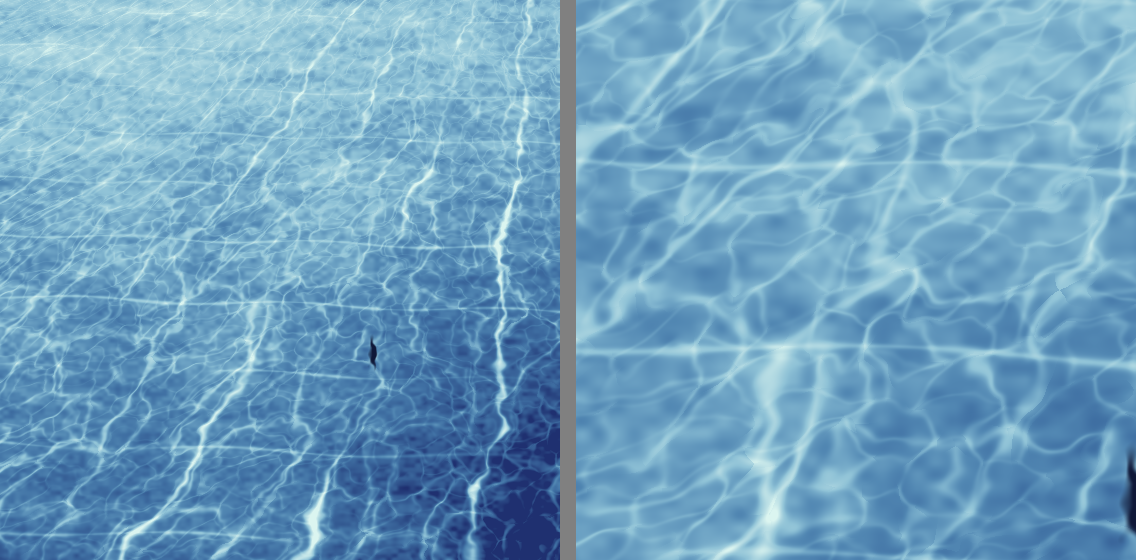
Left: the whole. Right: its middle third, enlarged.
Write a three.js fragment shader that draws this texture.

```glsl
// Sunlit pool water seen in perspective: a web of bright caustic lines over blue.
// The plane is projected to floor coordinates, where warped cellular noise makes
// the web; rays, cross lines and ripples add to one tone that a colour ramp maps.
varying vec2 vUv;

const vec2 VANISHING_POINT = vec2(1.0, 1.5);
const vec3 NAVY = vec3(0.12, 0.19, 0.44);
const vec3 DEEP = vec3(0.20, 0.35, 0.57);
const vec3 BLUE = vec3(0.25, 0.44, 0.64);
const vec3 MID = vec3(0.32, 0.53, 0.70);
const vec3 SKY = vec3(0.43, 0.64, 0.77);
const vec3 PALE = vec3(0.56, 0.76, 0.84);
const vec3 GLINT = vec3(0.86, 0.96, 0.94);

vec2 hash2(vec2 p) {
  vec2 q = vec2(dot(p, vec2(127.1, 311.7)), dot(p, vec2(269.5, 183.3)));
  return fract(sin(q) * 43758.5);
}

float valueNoise(vec2 p) {
  vec2 i = floor(p);
  vec2 f = fract(p);
  f = f * f * (3.0 - 2.0 * f);
  float low = mix(hash2(i).x, hash2(i + vec2(1.0, 0.0)).x, f.x);
  float high = mix(hash2(i + vec2(0.0, 1.0)).x, hash2(i + 1.0).x, f.x);
  return mix(low, high, f.y);
}

// Bends straight features with layered sines and two sizes of noise.
vec2 warp(vec2 p, float amount) {
  vec2 bend = sin(p.yx * vec2(13.0, 11.0) + vec2(0.7, 2.1));
  bend += 0.5 * sin(p.yx * vec2(31.0, 27.0) + p.xy * 9.0);
  bend += 1.4 * vec2(valueNoise(p * 34.0), valueNoise(p * 34.0 + 19.0)) - 0.7;
  bend += 0.6 * vec2(valueNoise(p * 85.0), valueNoise(p * 85.0 + 7.0)) - 0.3;
  return p + amount * bend;
}

float softLine(float distance, float width) {
  float d = distance / width;
  return exp(-d * d) + 0.2 * exp(-abs(d) * 0.45);
}

// Cellular web: x = distance to the edge, y = gap to a node, z = edge steepness.
vec3 cellWeb(vec2 p) {
  vec2 cell = floor(p);
  vec3 nearest = vec3(9.0);
  vec2 first = vec2(0.0);
  vec2 second = vec2(1.0);
  for (int j = -1; j <= 1; j++) {
    for (int i = -1; i <= 1; i++) {
      vec2 site = cell + vec2(float(i), float(j));
      vec2 offset = site + 0.1 + 0.8 * hash2(site) - p;
      float d = length(offset);
      if (d < nearest.x) {
        nearest = vec3(d, nearest.xy);
        second = first;
        first = offset;
      } else if (d < nearest.y) {
        nearest = vec3(nearest.x, d, nearest.y);
        second = offset;
      } else {
        nearest.z = min(nearest.z, d);
      }
    }
  }
  vec2 across = normalize(second - first + 0.0001);
  float edge = dot(0.5 * (first + second), across);
  return vec3(edge, nearest.z - nearest.x, abs(across.x));
}

float causticWeb(vec2 p, float width) {
  vec3 web = cellWeb(p);
  float strength = mix(0.45, 1.0, web.z) * mix(0.2, 1.4, valueNoise(p * 1.7));
  float node = exp(-web.y * web.y * 70.0);
  return softLine(web.x, width * (0.8 + 0.7 * node)) * strength + 0.4 * node;
}

// Broken, beaded lines at every whole step of coord, running along 'along'.
float brokenLines(float coord, float along, float width) {
  float id = floor(coord);
  float gaps = smoothstep(0.2, 0.65, valueNoise(vec2(along * 5.0, id * 7.3)));
  float beads = 0.5 + valueNoise(vec2(along * 38.0, id * 3.1));
  return softLine(fract(coord) - 0.5, width * beads) * gaps * beads;
}

// Horizontal wavelets: long swells and short streaks.
float ripples(vec2 p) {
  float swell = valueNoise(vec2(p.x * 5.0 + p.y * 4.0, p.y * 42.0));
  float streak = valueNoise(vec2(p.x * 22.0, p.y * 95.0 + 3.0 * sin(p.x * 6.0)));
  return 0.55 * swell + 0.45 * streak - 0.5;
}

// Broad shade: pale far left, navy near right, uneven patches between.
float waterTone(vec2 p) {
  float corner = smoothstep(0.5, 1.0, p.x) * (1.0 - smoothstep(0.1, 0.7, p.y));
  vec2 toGlow = p - vec2(0.32, 1.0);
  float glow = exp(-4.0 * dot(toGlow, toGlow));
  float patches = valueNoise(p * 5.0 + 2.0) + 0.6 * valueNoise(p * 11.0) - 0.8;
  return 0.33 + 0.62 * p.y + 0.26 * glow - 0.5 * corner - 0.16 * p.x * p.y
    + 0.17 * patches;
}

vec3 waterRamp(float tone) {
  float t = tone * 5.0;
  vec3 color = mix(NAVY, DEEP, clamp(t, 0.0, 1.0));
  color = mix(color, BLUE, clamp(t - 1.0, 0.0, 1.0));
  color = mix(color, MID, clamp(t - 2.0, 0.0, 1.0));
  color = mix(color, SKY, clamp(t - 3.0, 0.0, 1.0));
  color = mix(color, PALE, clamp(t - 4.0, 0.0, 1.0));
  return mix(color, GLINT, clamp((t - 5.0) / 3.2, 0.0, 1.0));
}

void main() {
  float depth = VANISHING_POINT.y - vUv.y;
  vec2 ground = vec2((vUv.x - VANISHING_POINT.x) / depth, -log(depth));
  vec2 bent = warp(ground, 0.014);
  float near = 1.0 - smoothstep(0.2, 1.0, vUv.y);

  // Light: three webs, rays toward the vanishing point, cross lines
  float light = 0.36 * causticWeb(bent * vec2(8.0, 8.0), 0.032);
  light += 0.26 * causticWeb(bent * vec2(13.0, 21.0) + 5.0, 0.055);
  light += 0.16 * causticWeb(bent * vec2(28.0, 40.0) + 11.0, 0.08);
  float rayFade = smoothstep(-1.3, -0.5, ground.x);
  light += 0.8 * rayFade * brokenLines(bent.x * 5.0, ground.y, 0.024);
  float level = ground.y + 0.004 * sin(ground.x * 17.0);
  light += 0.3 * brokenLines(level * 9.0 + 0.25 * ground.x, ground.x, 0.02);

  // Water: broad shade, wavelets and fine mottling
  float tone = waterTone(vUv) + light * mix(0.5, 1.1, near);
  tone += ripples(vUv) * mix(0.42, 0.28, near);
  tone += 0.26 * (valueNoise(vUv * vec2(95.0, 125.0)) - 0.5);

  // Small dark gap on the main ray, with a ragged outline
  vec2 gap = (vUv - vec2(0.666, 0.37)) / vec2(0.006, 0.03);
  gap.x += 2.0 * valueNoise(vUv * 90.0) - 1.0;
  float shadow = 1.0 - smoothstep(0.5, 1.2, length(gap));
  gl_FragColor = vec4(mix(waterRamp(tone), NAVY * 0.5, shadow), 1.0);
}
```
